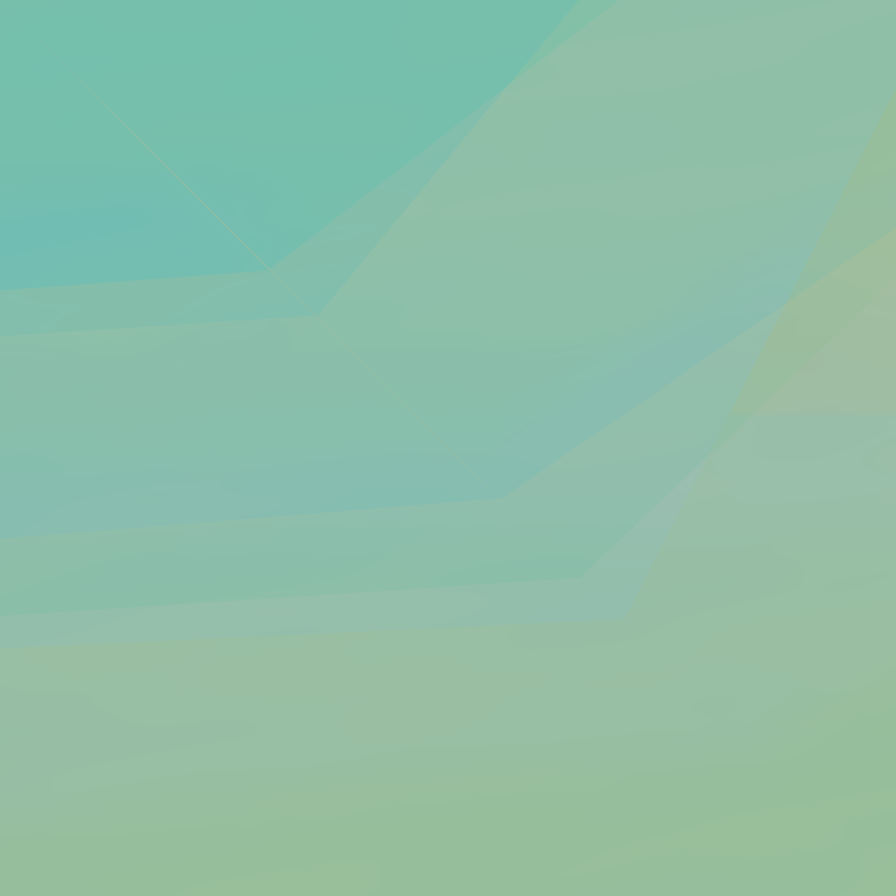
A WebGL 1 fragment shader for this background:

```glsl
precision highp float;
// Translucent folded sheets in teal, sage and sand, crossed by a faint diagonal crease.

uniform vec2 u_resolution;

float hash(vec2 p) {
    return fract(sin(dot(p, vec2(127.1, 311.7))) * 43758.5453);
}

float noise(vec2 p) {
    vec2 i = floor(p);
    vec2 f = fract(p);
    f = f * f * (3.0 - 2.0 * f);
    return mix(mix(hash(i), hash(i + vec2(1.0, 0.0)), f.x),
               mix(hash(i + vec2(0.0, 1.0)), hash(i + vec2(1.0, 1.0)), f.x), f.y);
}

// Depth below a bent edge: a shallow slope left of the corner, a steep one right of it.
float fold(vec2 p, vec2 corner, float leftSlope, float rightSlope) {
    vec2 d = p - corner;
    float slope = d.x < 0.0 ? leftSlope : rightSlope;
    return (slope * d.x - d.y) * inversesqrt(1.0 + slope * slope);
}

float cover(float depth) {
    float w = 0.8 / min(u_resolution.x, u_resolution.y);
    return smoothstep(-w, w, depth);
}

void main() {
    vec2 p = gl_FragCoord.xy / u_resolution;

    float depth3 = fold(p, vec2(0.560, 0.444), 0.081, 0.686);
    float sheet1 = cover(fold(p, vec2(0.299, 0.698), 0.074, 0.771));
    float sheet2 = cover(fold(p, vec2(0.355, 0.648), 0.066, 1.21));
    float sheet3 = cover(depth3);
    float sheet4 = cover(fold(p, vec2(0.647, 0.355), 0.066, 0.95));
    float sheet5 = cover(fold(p, vec2(0.697, 0.309), 0.047, 1.957));

    // Teal ground with a bluer pool at the left (colours on a 0 to 255 scale)
    vec3 color = vec3(118.0, 191.0, 172.0);
    float pool = (1.0 - smoothstep(0.74, 0.86, p.y)) * (1.0 - smoothstep(0.2, 0.45, p.x));
    color += vec3(-3.0, -2.0, 6.0) * pool * (1.0 - sheet1);

    // Upper sheets
    color += vec3(13.0, -1.0, 0.0) * sheet1;
    color += mix(vec3(4.0, 0.0, 0.0), vec3(13.0, 1.0, -4.0),
                 smoothstep(0.45, 0.78, p.y)) * sheet2;

    // Cool shade along the outside of the third fold
    color += vec3(0.0, -1.0, 4.0) * smoothstep(-0.1, -0.02, depth3) * (1.0 - sheet3);

    // Lower sheets
    color += mix(vec3(4.0, 0.0, -3.0), vec3(10.0, 0.0, 0.0),
                 smoothstep(0.35, 0.46, p.y)) * sheet3;
    color += mix(vec3(9.0, 0.0, 3.0), vec3(4.0, -1.0, 4.0),
                 smoothstep(0.45, 0.65, p.y)) * sheet4;

    // Sand sheet, warmer above a level seam at the right
    vec3 sand = mix(vec3(4.0, 0.0, -9.0), vec3(0.0, 0.0, -7.0), smoothstep(0.3, 0.5, p.y));
    sand = mix(sand, vec3(6.0, -1.0, -12.0), smoothstep(0.532, 0.542, p.y));
    color += sand * sheet5;

    // Soft olive fold along the bottom
    float olive = smoothstep(-0.02, 0.08, fold(p, vec2(0.83, 0.19), 0.1, 0.5));
    color += vec3(-1.0, 0.0, -8.0) * olive;

    // Faint slanted streaks
    vec2 q = vec2(p.x + 0.2 * p.y, p.y - 0.17 * p.x);
    float streak = noise(q * vec2(4.0, 15.0)) + 0.5 * noise(q * vec2(8.0, 34.0) + 7.0) - 0.75;
    color += vec3(3.0, 0.5, -2.5) * streak;

    // Diagonal crease, strongest above the first fold
    float offLine = abs(p.x + p.y - 1.0) * 0.7071;
    float crease = (1.0 - smoothstep(0.0003, 0.0018, offLine))
                 * smoothstep(0.01, 0.2, p.x) * (1.0 - smoothstep(0.53, 0.557, p.x));
    color = mix(color, vec3(158.0, 188.0, 158.0), crease * mix(0.5, 0.25, sheet1));

    gl_FragColor = vec4(color / 255.0, 1.0);
}
```
